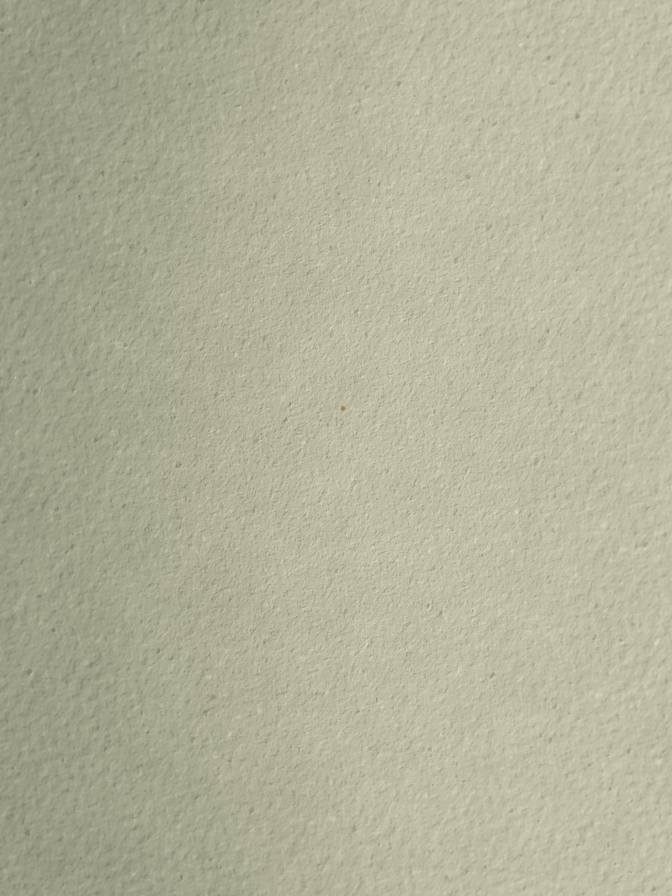
A Shadertoy shader for this texture:

```glsl
#define SHADOW_COLOR vec3(0.600, 0.604, 0.512)
#define LIGHT_COLOR vec3(0.745, 0.744, 0.645)
#define RUST_COLOR vec3(0.58, 0.42, 0.22)
#define FINE_SCALE 430.0
#define MID_SCALE 235.0
#define COARSE_SCALE 105.0
#define GRAIN_RELIEF 0.068
#define MOTTLE 0.018
#define FLECK_SCALE 62.0
#define PIT_DEPTH 0.09
#define FLECK_GLOW 0.05
#define LIGHT_DIR vec2(-0.80, 0.60)

float hash(vec2 p) {
    vec3 q = fract(vec3(p.xyx) * 0.1031);
    q += dot(q, q.yzx + 33.33);
    return fract((q.x + q.y) * q.z);
}

vec2 gradientAt(vec2 cell) {
    float angle = 6.2832 * hash(cell + 11.0);
    return vec2(cos(angle), sin(angle));
}

// Gradient noise, roughly -0.7 to 0.7
float noise(vec2 p) {
    vec2 cell = floor(p), f = fract(p);
    vec2 u = f * f * f * (f * (f * 6.0 - 15.0) + 10.0);
    vec2 right = vec2(1, 0), up = vec2(0, 1);
    float low = mix(dot(gradientAt(cell), f), dot(gradientAt(cell + right), f - right), u.x);
    float high = mix(dot(gradientAt(cell + up), f - up), dot(gradientAt(cell + 1.0), f - 1.0), u.x);
    return mix(low, high, u.y);
}

// Tilts the grain and stretches it slightly along the tilt
vec2 grainSpace(vec2 p) {
    return vec2(0.88 * p.x - 0.48 * p.y, 0.92 * (0.48 * p.x + 0.88 * p.y));
}

// Slope of the surface towards the light
float relief(vec2 p, float scale) {
    vec2 q = grainSpace(p) * scale;
    vec2 lightStep = 0.3 * grainSpace(LIGHT_DIR);
    return noise(q - lightStep) - noise(q + lightStep);
}

// Sparse ragged spots, at most one in each cell
float flecks(vec2 p, float scale, float density, float seed) {
    vec2 ragged = vec2(noise(p * scale * 3.4), noise(p * scale * 3.4 + 37.0));
    vec2 q = grainSpace(p) * scale + seed;
    vec2 cell = floor(q);
    vec2 jitter = vec2(hash(cell + 7.1), hash(cell + 19.7));
    vec2 d = fract(q) - mix(vec2(0.3), vec2(0.7), jitter) + 0.16 * ragged;
    float radius = mix(0.09, 0.25, hash(cell + 41.3));
    float shape = 1.0 - smoothstep(0.4, 1.1, length(d * vec2(1.25, 0.9)) / radius);
    return shape * step(hash(cell + 73.9), density);
}

void mainImage(out vec4 fragColor, in vec2 fragCoord) {
    vec2 uv = fragCoord / iResolution.xy;
    vec2 p = fragCoord / iResolution.y;

    // Broad light falling off to the left, top and bottom
    float height = 2.0 * uv.y - 1.0;
    float across = uv.x + 0.06 - 0.16 * height * height;
    float tone = smoothstep(-0.04, 0.68, across);
    vec3 color = mix(SHADOW_COLOR, LIGHT_COLOR, tone);

    // Crisp sandy centre, softer and coarser edges
    float focus = 1.0 - smoothstep(0.12, 0.62, length((uv - vec2(0.52)) * vec2(1.1, 1.0)));
    vec2 warp = 0.0012 * vec2(noise(p * 120.0), noise(p * 120.0 + 51.0));
    vec2 q = p + warp;
    float slope = relief(q, FINE_SCALE) * mix(0.25, 0.95, focus);
    slope += relief(q + 1.3, MID_SCALE) * mix(0.60, 0.80, focus);
    slope += relief(q + 3.7, COARSE_SCALE) * mix(0.75, 0.40, focus);

    // Grain fades in patches, so that the creases stay short
    float patches = clamp(0.9 + 1.1 * noise(p * 130.0 + 9.0), 0.4, 1.5);
    float shade = GRAIN_RELIEF * patches * (slope - 0.6 * max(-slope - 0.25, 0.0));
    shade += (noise(p * 38.0) + noise(p * 14.0 + 5.0)) * MOTTLE;

    // Dark pits with a lit rim, pale raised flecks and fine grit
    float pitDensity = mix(0.05, 0.12, uv.x);
    float pit = flecks(p, FLECK_SCALE, pitDensity, 0.0);
    float rim = flecks(p + LIGHT_DIR * 0.0025, FLECK_SCALE, pitDensity, 0.0);
    shade += 0.03 * rim * (1.0 - pit) - PIT_DEPTH * pit;
    shade += FLECK_GLOW * flecks(p, FLECK_SCALE, mix(0.16, 0.05, uv.x), 131.0);
    float grit = flecks(p, FLECK_SCALE * 2.2, 0.16, 57.0);
    shade -= 0.6 * PIT_DEPTH * grit * mix(0.3, 1.0, focus);
    color += shade * vec3(1.0, 1.0, 0.95);

    // Lone rust speck near the middle
    float rust = 1.0 - smoothstep(0.001, 0.0038, length(p + warp - vec2(0.383, 0.544)));
    color = mix(color, RUST_COLOR, 0.75 * rust);

    fragColor = vec4(clamp(color, 0.0, 1.0), 1.0);
}
```
